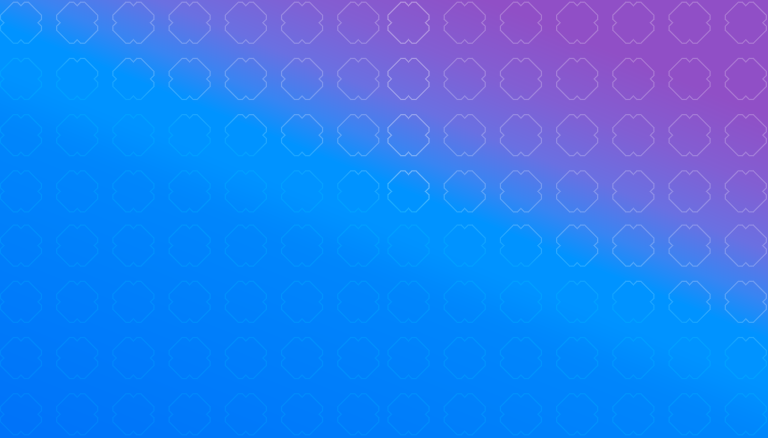
Write a WebGL 1 fragment shader that draws this background.

```glsl
precision highp float;
// Diagonal violet-to-blue gradient overlaid with a grid of thin notched octagons.
uniform vec2 u_resolution;

// Lengths are fractions of the canvas width, measured from the top left.
const float SLOPE = 0.41;                       // fall of the colour bands
const float PITCH = 0.0732;                     // spacing of the outlines
const vec2 SEAM = vec2(0.504, 0.285);           // where the grid restarts
const vec2 FIRST_CENTER = vec2(0.0273, 0.0296);
const vec2 SEAM_CENTER = vec2(0.5319, 0.3198);
const float RADIUS = 0.0267;
const float DIAGONAL = 0.0365;
const float NOTCH = 0.0045;
const float HALF_STROKE = 0.0008;
const float WHITE_ALPHA = 0.22;
const float CYAN_ALPHA = 0.28;
const float SEAM_BOOST = 1.5;                   // brighter column at the seam

const vec3 VIOLET = vec3(0.565, 0.31, 0.775);
const vec3 PURPLE = vec3(0.51, 0.37, 0.825);
const vec3 PERIWINKLE = vec3(0.415, 0.44, 0.885);
const vec3 SOFT_BLUE = vec3(0.22, 0.52, 0.95);
const vec3 BRIGHT_BLUE = vec3(0.0, 0.577, 1.0);
const vec3 MID_BLUE = vec3(0.0, 0.525, 0.985);
const vec3 DEEP_BLUE = vec3(0.0, 0.45, 0.975);
const vec3 CYAN = vec3(0.0, 0.74, 1.0);

float ramp(float a, float b, float x) {
  return clamp((x - a) / (b - a), 0.0, 1.0);
}

// Colour by signed height below the diagonal through the top left corner.
vec3 gradient(float v) {
  vec3 c = mix(VIOLET, PURPLE, ramp(-0.26, -0.164, v));
  c = mix(c, PERIWINKLE, ramp(-0.164, -0.083, v));
  c = mix(c, SOFT_BLUE, ramp(-0.083, -0.018, v));
  c = mix(c, BRIGHT_BLUE, ramp(-0.018, 0.032, v));
  c = mix(c, MID_BLUE, smoothstep(0.08, 0.17, v));
  return mix(c, DEEP_BLUE, ramp(0.16, 0.55, v));
}

// Distance to an octagon with a V notch in each axis-aligned side.
float notchedOctagon(vec2 p) {
  vec2 q = abs(p);
  q = vec2(max(q.x, q.y), min(q.x, q.y));
  float bevel = (q.x + q.y - DIAGONAL) * 0.7071;
  float notch = (q.x - q.y - RADIUS + NOTCH) * 0.7071;
  return max(max(q.x - RADIUS, bevel), notch);
}

void main() {
  float pixel = 1.0 / u_resolution.x;
  vec2 p = vec2(gl_FragCoord.x, u_resolution.y - gl_FragCoord.y) * pixel;
  float v = p.y - SLOPE * p.x;
  vec3 color = gradient(v);

  // Repeat the outline, with a new grid offset past each seam.
  vec2 start = mix(FIRST_CENTER, SEAM_CENTER, step(SEAM, p));
  vec2 cell = mod(p - start + 0.5 * PITCH, PITCH) - 0.5 * PITCH;
  float d = abs(notchedOctagon(cell));
  float line = clamp((HALF_STROKE - d) / pixel + 0.5, 0.0, 1.0);

  // Lines are white over violet and cyan over blue, fading to the lower left.
  float whiteness = 1.0 - smoothstep(0.0, 0.08, v);
  float seamColumn = step(SEAM.x, p.x) * step(p.x, SEAM.x + PITCH) * step(p.y, SEAM.y);
  float alpha = mix(CYAN_ALPHA, WHITE_ALPHA, whiteness);
  alpha *= mix(1.0, SEAM_BOOST, seamColumn) * (1.0 - 0.35 * ramp(0.1, 0.5, v));
  color = mix(color, mix(CYAN, vec3(1.0), whiteness), line * alpha);

  gl_FragColor = vec4(color, 1.0);
}
```
